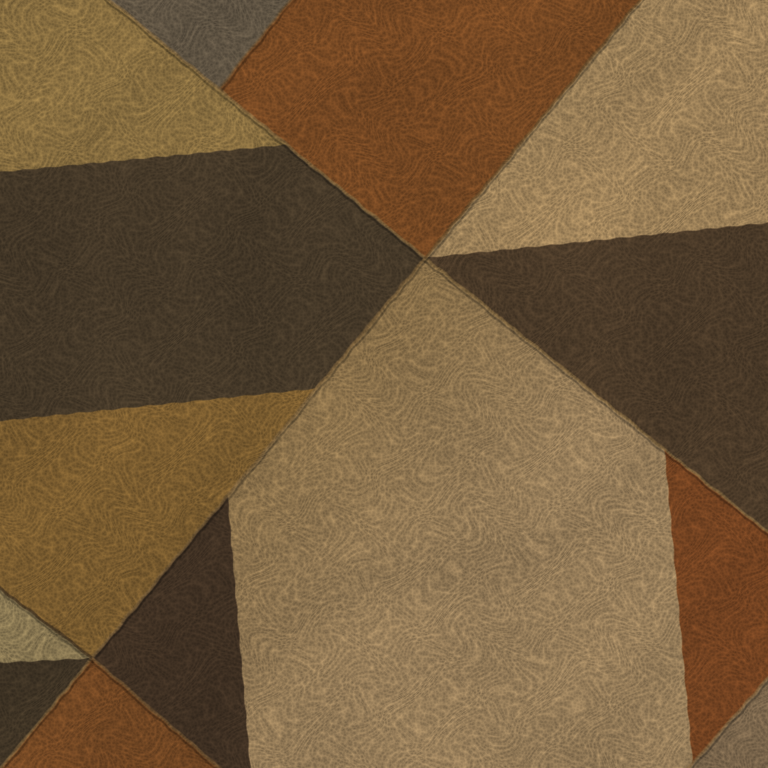
This texture is drawn by a WebGL 1 fragment shader. Its source:

```glsl
precision highp float;

uniform vec2 u_resolution;

#define GRAIN_SCALE 105.0
#define GRAIN_CONTRAST 0.27
#define FINE_CONTRAST 0.20
#define MOTTLE 0.035
#define GROUT_WIDTH 0.0019
#define GROUT_SHADOW 0.28
#define EDGE_SOFTNESS 0.0014
#define EDGE_WOBBLE 0.0007
#define UPPER_NODE vec2(0.5534, 0.6641)
#define LOWER_NODE vec2(0.1200, 0.1430)

vec2 hash2(vec2 c) {
  return fract(sin(vec2(dot(c, vec2(127.1, 311.7)), dot(c, vec2(269.5, 183.3)))) * 43758.55);
}

// Distance to the nearest scattered cell point
float cellular(vec2 p) {
  vec2 cell = floor(p), f = fract(p);
  float nearest = 4.0;
  for (int j = -1; j <= 1; j++) {
    for (int i = -1; i <= 1; i++) {
      vec2 o = vec2(float(i), float(j));
      vec2 d = o + hash2(cell + o) - f;
      nearest = min(nearest, dot(d, d));
    }
  }
  return sqrt(nearest);
}

// Signed distance to a line, positive on the left of a -> b
float side(vec2 p, vec2 a, vec2 b) {
  vec2 d = normalize(b - a);
  return d.x * (p.y - a.y) - d.y * (p.x - a.x);
}

// Line from a to b with a slight bend at the node n
float bentSide(vec2 p, vec2 a, vec2 n, vec2 b) {
  return p.x < n.x ? side(p, a, n) : side(p, n, b);
}

float softness() {
  return max(EDGE_SOFTNESS, 0.8 / min(u_resolution.x, u_resolution.y));
}

float cover(float d) {
  return smoothstep(-softness(), softness(), d);
}

// Pale joint with a thin shadow along its lower side
vec3 grout(vec3 base, float d, float inside, vec3 tint, float strength) {
  float s = softness();
  float shadow = 1.0 - smoothstep(0.0, s * 2.0, abs(d + GROUT_WIDTH * 2.0));
  float joint = 1.0 - smoothstep(GROUT_WIDTH - s, GROUT_WIDTH + s, abs(d));
  base *= 1.0 - GROUT_SHADOW * shadow * inside;
  return mix(base, tint, joint * inside * strength);
}

void main() {
  vec2 uv = gl_FragCoord.xy / u_resolution;
  vec2 p = uv + EDGE_WOBBLE * sin(uv.yx * vec2(173.0, 211.0) + 2.0 * sin(uv * 71.0));

  // Long joints crossing at the two nodes
  float falling = bentSide(p, vec2(0.143, 1.0), UPPER_NODE, vec2(1.0, 0.307));
  float rising = side(p, LOWER_NODE, UPPER_NODE);
  float lowFalling = bentSide(p, vec2(0.0, 0.234), LOWER_NODE, vec2(0.286, 0.0));
  float topRising = side(p, vec2(0.287, 0.886), vec2(0.378, 1.0));
  float cornerRising = side(p, vec2(0.905, 0.010), vec2(1.0, 0.117));

  // Left wedge: tan, charcoal, ochre
  vec3 left = mix(vec3(0.49, 0.37, 0.19), vec3(0.275, 0.225, 0.16),
                  cover(side(p, vec2(0.0, 0.452), vec2(0.406, 0.4935))));
  left = mix(left, vec3(0.53, 0.43, 0.25), cover(side(p, vec2(0.0, 0.776), vec2(0.367, 0.811))));

  // Top wedge: grey, rust
  vec3 top = mix(vec3(0.465, 0.285, 0.14), vec3(0.37, 0.325, 0.26), cover(topRising));

  // Right wedge: cream over brown
  vec3 right = mix(vec3(0.295, 0.23, 0.16), vec3(0.62, 0.51, 0.35),
                   cover(side(p, UPPER_NODE, vec2(1.0, 0.710))));

  // Lower wedge: beige slab between brown and rust triangles
  float glow = smoothstep(-0.25, 0.55, uv.x - uv.y + 0.12);
  vec3 lower = mix(vec3(0.51, 0.41, 0.255), vec3(0.59, 0.49, 0.35), glow);
  lower = mix(vec3(0.255, 0.195, 0.14), lower, cover(side(p, vec2(0.326, 0.0), vec2(0.297, 0.345)) * -1.0));
  vec3 rust = mix(vec3(0.47, 0.39, 0.29), vec3(0.45, 0.26, 0.13), cover(cornerRising));
  lower = mix(lower, rust, cover(-side(p, vec2(0.901, 0.017), vec2(0.866, 0.4075))));

  // Bottom left corner
  vec3 corner = mix(vec3(0.25, 0.205, 0.145), vec3(0.55, 0.48, 0.33),
                    cover(side(p, vec2(0.0, 0.137), LOWER_NODE)));

  // Assemble the wedges around the joints
  float aboveLow = cover(lowFalling);
  vec3 leftHalf = mix(mix(corner, left, aboveLow), top, cover(falling));
  vec3 rightHalf = mix(vec3(0.45, 0.28, 0.14), mix(lower, right, cover(falling)), aboveLow);
  float isTop = cover(falling) * cover(rising);
  vec3 color = mix(rightHalf, mix(leftHalf, top, isTop), cover(rising));

  // Stone grain: stretched flecks, fine grit and broad mottling
  vec2 q = uv * GRAIN_SCALE + 1.3 * sin(uv.yx * vec2(83.0, 67.0) + 2.0 * sin(uv * 39.0));
  q = mat2(0.8, -0.95, 0.6, 1.25) * q;
  float grain = GRAIN_CONTRAST * (cellular(q) - 0.47);
  grain += FINE_CONTRAST * (cellular(uv * GRAIN_SCALE * 2.3 + 17.0) - 0.47);
  vec2 m = uv * 13.0 + 1.5 * sin(uv.yx * 9.0 + 1.0);
  grain += MOTTLE * (sin(m.x) * sin(m.y + 0.7) + 0.5 * sin(m.x * 2.3 - m.y * 1.7));

  // Joints
  float upper = cover(uv.y - UPPER_NODE.y);
  color = grout(color, falling, 1.0, vec3(0.49, 0.39, 0.24), 0.75);
  color = grout(color, rising, 1.0, mix(vec3(0.46, 0.36, 0.22), vec3(0.40, 0.29, 0.16), upper), 0.75);
  vec3 lowTint = mix(vec3(0.25, 0.19, 0.12), vec3(0.43, 0.32, 0.19), cover(uv.x - LOWER_NODE.x));
  color = grout(color, lowFalling, 1.0, lowTint, 0.8);
  color = grout(color, topRising, cover(falling) * cover(rising), vec3(0.42, 0.32, 0.20), 0.6);
  color = grout(color, cornerRising, cover(-falling) * step(0.89, uv.x), vec3(0.50, 0.39, 0.25), 0.7);

  gl_FragColor = vec4(color * (1.0 + grain), 1.0);
}
```
